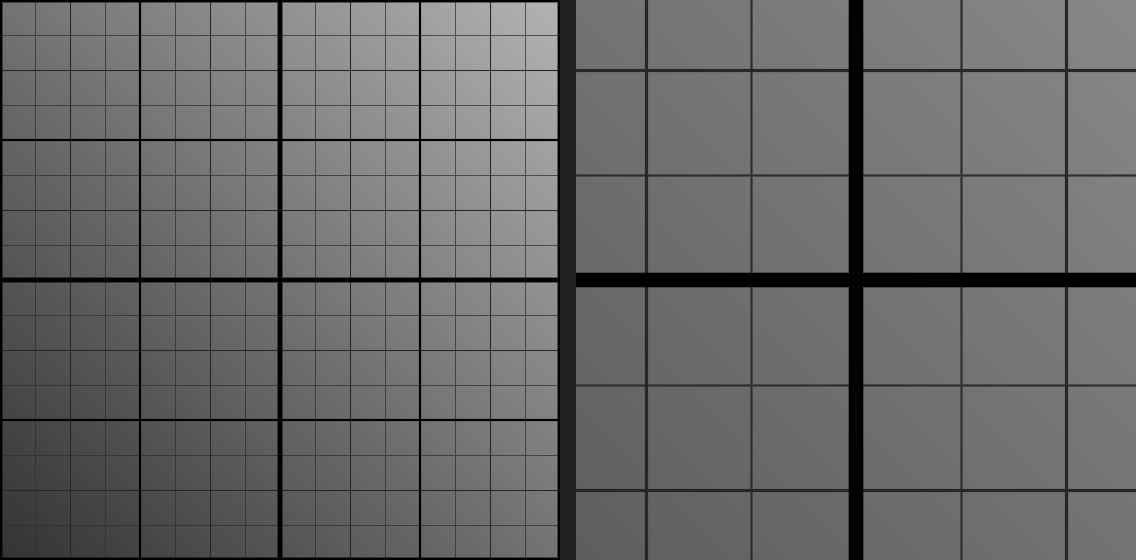
Left: the whole. Right: its middle third, enlarged.
Give the GLSL for this pattern, as a WebGL 1 fragment shader.

```glsl
precision highp float;
// Ruled square grid with four line weights over a diagonal grey gradient.

uniform vec2 u_resolution;

const float SHADE_DARK = 0.20;
const float SHADE_LIGHT = 0.70;
const vec3 FINE_INK = vec3(0.18);
const vec3 BOLD_INK = vec3(0.0, 0.004, 0.0);

// Distance from each coordinate to the nearest multiple of spacing.
vec2 lineDistance(vec2 p, float spacing) {
  return abs(fract(p / spacing + 0.5) - 0.5) * spacing;
}

// Share of a pixel covered by a line of the given width.
vec2 lineCoverage(vec2 dist, float width, float pixel) {
  vec2 high = min(dist + 0.5 * pixel, vec2(0.5 * width));
  vec2 low = max(dist - 0.5 * pixel, vec2(-0.5 * width));
  return clamp((high - low) / pixel, 0.0, 1.0);
}

// Horizontal and vertical rules combined into one mask.
float gridMask(vec2 p, float spacing, float width, float pixel) {
  vec2 cover = lineCoverage(lineDistance(p, spacing), width, pixel);
  return max(cover.x, cover.y);
}

vec3 diagonalGradient(vec2 p) {
  return vec3(mix(SHADE_DARK, SHADE_LIGHT, 0.5 * (p.x + p.y)));
}

void main() {
  float pixel = 1.0 / min(u_resolution.x, u_resolution.y);
  vec2 uv = gl_FragCoord.xy * pixel;

  // Hairlines are centred on pixels so that they stay crisp.
  vec2 hairUv = uv + vec2(-0.5, 0.5) * pixel;

  vec3 color = diagonalGradient(uv);
  color = mix(color, FINE_INK, gridMask(hairUv, 1.0 / 16.0, 0.0013, pixel));
  color = mix(color, FINE_INK * 0.85, gridMask(hairUv, 1.0 / 8.0, 0.0019, pixel));
  color = mix(color, BOLD_INK, gridMask(uv, 1.0 / 4.0, 0.0039, pixel));
  color = mix(color, BOLD_INK, gridMask(uv, 1.0 / 2.0, 0.0087, pixel));

  gl_FragColor = vec4(color, 1.0);
}
```
